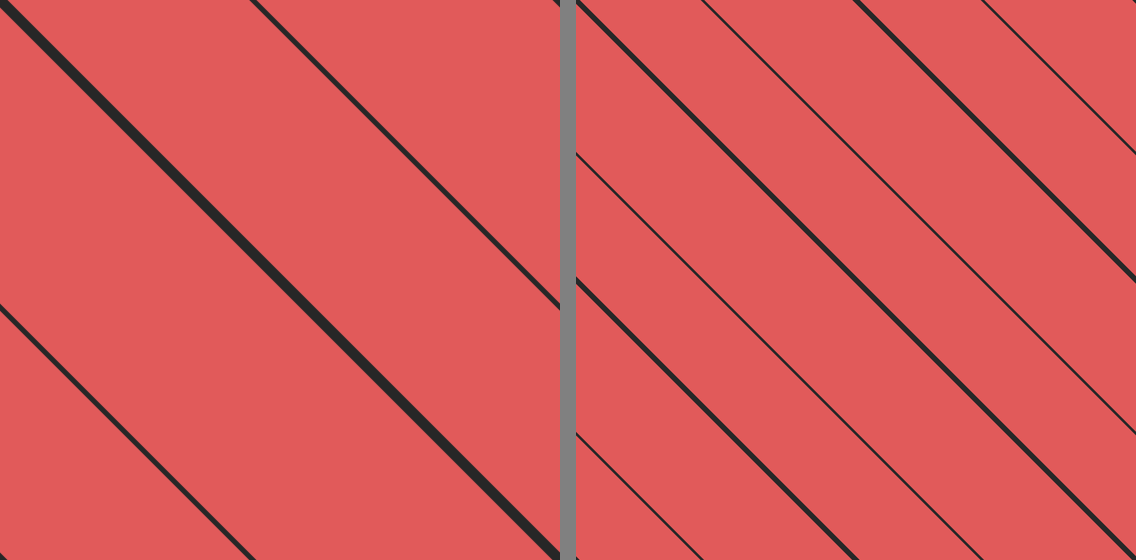
Left, the tile; right, the same tile 2 across and 2 down.
Give the GLSL for this pattern, as a three.js fragment shader.

```glsl
// Diagonal pinstripes: one thick and one thin dark line per repeat on coral red.
varying vec2 vUv;

// Coverage of a repeating line, measured along the diagonal coordinate.
float stripe(float diagonal, float center, float halfWidth) {
  float dist = abs(fract(diagonal - center + 0.5) - 0.5);
  float blur = 0.5 * fwidth(diagonal);
  return 1.0 - smoothstep(halfWidth - blur, halfWidth + blur, dist);
}

void main() {
  // One whole repeat across and one up, so the edges join.
  float diagonal = vUv.x + vUv.y;

  float thickLine = stripe(diagonal, 0.0, 0.0134);
  float thinLine = stripe(diagonal, 0.4515, 0.0064);

  vec3 coral = vec3(0.882, 0.353, 0.353);
  vec3 charcoal = vec3(0.153);
  gl_FragColor = vec4(mix(coral, charcoal, max(thickLine, thinLine)), 1.0);
}
```
